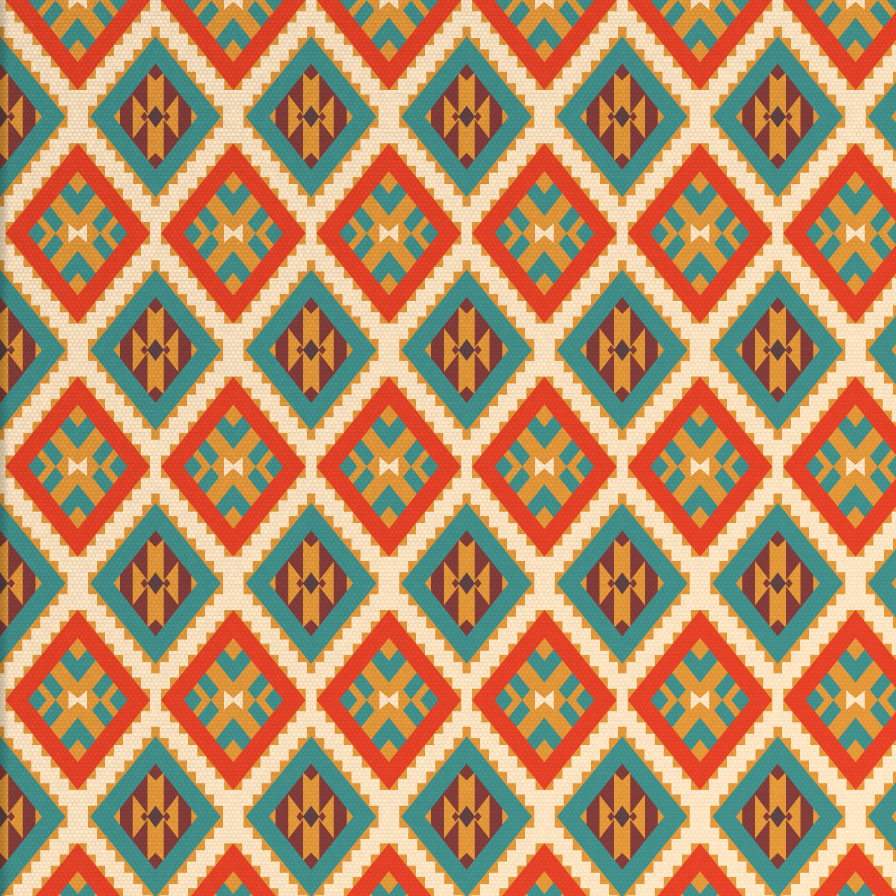
Give the GLSL for this pattern, as a WebGL 1 fragment shader.

```glsl
precision highp float;
// Woven kilim cloth: staggered rows of red and teal diamonds with stepped borders.
uniform vec2 u_resolution;

#define CLOTH 768.0                 // cloth units across the canvas
#define REPEAT vec2(133.33, 200.0)  // spacing of like diamonds
#define ORIGIN vec2(0.0, 68.0)      // centre of one teal diamond
#define STEP vec2(7.75, 9.65)       // tread and rise of the borders
#define THREADS vec2(192.0, 230.0)  // weave count across and down
#define WEAVE 0.13                  // weave contrast
#define CREAM vec3(0.97, 0.875, 0.745)
#define TEAL vec3(0.25, 0.55, 0.53)
#define OCHRE vec3(0.87, 0.58, 0.22)
#define RED vec3(0.88, 0.25, 0.15)
#define MAROON vec3(0.50, 0.23, 0.22)
#define DARK vec3(0.36, 0.25, 0.26)

float hash(vec2 p) {
  vec3 q = fract(vec3(p.xyx) * 0.1031);
  q += dot(q, q.yzx + 33.33);
  return fract((q.x + q.y) * q.z);
}

// Position in a repeat, folded into one quadrant around the given centre.
vec2 foldCell(vec2 p, vec2 centre) {
  return abs(mod(p - centre + 0.5 * REPEAT, REPEAT) - 0.5 * REPEAT);
}

bool inDiamond(vec2 q, vec2 halfSize) {
  return q.x / halfSize.x + q.y / halfSize.y < 1.0;
}

// Staircase whose topmost tread ends at the corner point.
bool inStairs(vec2 q, vec2 corner) {
  float tread = max(ceil((q.x - corner.x) / STEP.x), 0.0);
  return q.y < corner.y - STEP.y * tread;
}

// Chevrons and bars around a cream bow tie.
vec3 redCentre(vec2 q) {
  vec2 s = q / vec2(42.7, 53.3);
  float across = s.y - s.x;
  float along = s.x + s.y;
  if (q.x < 8.0 && q.y < 1.5 + 0.85 * q.x) return CREAM;
  bool chevron = across > 0.28 && across < 0.63;
  bool bar = across > -0.44 && across < -0.12 && along > 0.45;
  bool sideTip = across < -0.63;
  return chevron || bar || sideTip ? TEAL : OCHRE;
}

// Ochre column and wings on maroon, with a dark heart.
vec3 tealCentre(vec2 q) {
  if (inDiamond(q, vec2(7.0, 9.5))) return DARK;
  if (inDiamond(abs(q - vec2(9.5, 0.0)), vec2(3.2, 4.2))) return MAROON;
  bool column = q.x < 7.0 && q.y < 31.0 + q.x;
  bool wing = q.x >= 7.0 && q.x < 19.5 && q.y < 1.3 * (q.x - 5.0);
  bool sideTip = q.x > 30.5;
  return column || wing || sideTip ? OCHRE : MAROON;
}

vec3 pattern(vec2 p) {
  vec2 t = foldCell(p, ORIGIN);
  vec2 r = foldCell(p, ORIGIN + 0.5 * REPEAT);
  if (inDiamond(r, vec2(42.7, 53.3))) return redCentre(r);
  if (inDiamond(r, vec2(62.0, 77.2))) return RED;
  if (inDiamond(t, vec2(36.0, 45.5))) return tealCentre(t);
  if (inDiamond(t, vec2(56.0, 69.0))) return TEAL;
  bool border = inStairs(r, vec2(STEP.x, 77.2)) || inStairs(t, vec2(3.6, 77.0));
  return border ? OCHRE : CREAM;
}

// Brightness of staggered threads, averaging close to one.
float weave(vec2 uv) {
  vec2 g = uv * THREADS;
  g.x += 0.5 * mod(floor(g.y), 2.0);
  vec2 f = fract(g);
  vec2 bump = 4.0 * f * (1.0 - f);
  float grain = hash(floor(g)) - 0.5;
  return 1.0 + WEAVE * (bump.x * bump.y - 0.44 + 0.35 * grain);
}

void main() {
  vec2 uv = gl_FragCoord.xy / u_resolution;

  // Average a 4 by 4 grid of samples for smooth edges.
  vec3 colour = vec3(0.0);
  for (int j = 0; j < 4; j++) {
    for (int i = 0; i < 4; i++) {
      vec2 offset = (vec2(float(i), float(j)) + 0.5) / 4.0 - 0.5;
      colour += pattern((gl_FragCoord.xy + offset) / u_resolution * CLOTH);
    }
  }
  colour /= 16.0;

  // Weave fades toward the lower right, where the light is strongest.
  float light = clamp(0.5 + 0.5 * (uv.x - uv.y), 0.0, 1.0);
  colour *= mix(1.0, weave(uv), 1.0 - 0.6 * light);
  colour *= mix(0.96, 1.04, light);
  colour *= mix(0.82, 1.0, smoothstep(0.0, 0.012, uv.x));

  gl_FragColor = vec4(colour, 1.0);
}
```
